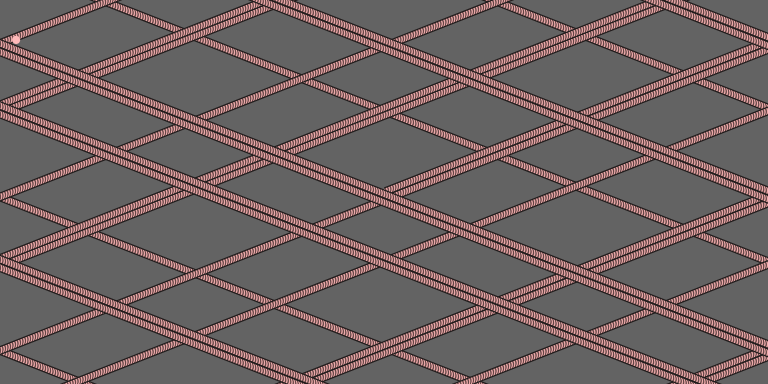
Write a WebGL 1 fragment shader that draws this pattern.

```glsl
precision highp float;
// Lattice of ribbed cords on grey: two slanted families cross in diamonds.
// Each family repeats two main cords; an extra cord doubles one of them,
// and changes partner at the centre. Doubled falling cords lie on top.

uniform vec2 u_resolution;

// Lengths are fractions of the canvas height.
const float PERIOD = 0.4;          // vertical repeat of each family
const float SLOPE = 0.392;         // rise of the cords per unit across
const float HALF_WIDTH = 0.0112;   // cord half width, outline included
const float OUTLINE = 0.0033;
const float RIB_PITCH = 0.007;
const float RIB_BOW = 38.0;        // curvature of the ribs
const float RIB_CONTRAST = 0.45;

// Vertical offsets of the cords within a period
const float RISE_A = 0.021;
const float RISE_B = 0.181;
const float RISE_EXTRA_A = 0.0;
const float RISE_EXTRA_B = 0.201;
const float FALL_A = 0.005;
const float FALL_B = 0.189;
const float FALL_EXTRA_A = 0.027;
const float FALL_EXTRA_B = 0.167;

const vec3 GROUND = vec3(0.39);
const vec3 CORD = vec3(0.66, 0.47, 0.47);
const vec3 EDGE = vec3(0.13, 0.11, 0.11);
const vec3 BEAD = vec3(1.0, 0.73, 0.73);
const vec2 BEAD_POS = vec2(-0.958, 0.396);
const float BEAD_RADIUS = 0.0105;

float pixel;

// Coverage of the region where the signed distance is negative
float fill(float dist) {
  return clamp(0.5 - dist / pixel, 0.0, 1.0);
}

// Number of the nearest cord with the given offset
float cordIndex(float v, float offset) {
  return floor((v - offset) / PERIOD + 0.5);
}

// Paints one repeated cord wherever visible is 1
void paintCord(inout vec3 color, float v, float offset, float along, float visible) {
  float scale = inversesqrt(1.0 + SLOPE * SLOPE);
  float across = (v - offset - PERIOD * cordIndex(v, offset)) * scale;
  float dist = abs(across) - HALF_WIDTH;

  // Bowed ribs, softened when they become finer than the pixels
  float phase = (along / scale + RIB_BOW * across * across) / RIB_PITCH;
  float detail = smoothstep(1.0, 3.0, RIB_PITCH / pixel);
  float rib = 1.0 + RIB_CONTRAST * detail * sin(6.28318 * phase);

  vec3 body = mix(EDGE, CORD * rib, fill(dist + OUTLINE));
  color = mix(color, body, fill(dist) * visible);
}

void main() {
  pixel = 1.0 / u_resolution.y;
  vec2 p = (gl_FragCoord.xy - 0.5 * u_resolution) * pixel;
  float rise = SLOPE * p.x - p.y;
  float fall = -SLOPE * p.x - p.y;
  vec3 color = GROUND;

  // Which falling main cords are doubled
  float doubledA = 1.0 - step(0.5, cordIndex(fall, FALL_A));
  float doubledB = step(-0.5, cordIndex(fall, FALL_B));

  // Lowest layer: single falling cords
  paintCord(color, fall, FALL_A, p.x, 1.0 - doubledA);
  paintCord(color, fall, FALL_B, p.x, 1.0 - doubledB);

  // Middle layer: rising cords; the central extra one starts at mid canvas
  float extraA = step(0.5, cordIndex(rise, RISE_EXTRA_A) + step(0.0, p.x));
  float extraB = 1.0 - step(-0.5, cordIndex(rise, RISE_EXTRA_B));
  paintCord(color, rise, RISE_EXTRA_A, p.x, extraA);
  paintCord(color, rise, RISE_EXTRA_B, p.x, extraB);
  paintCord(color, rise, RISE_A, p.x, 1.0);
  paintCord(color, rise, RISE_B, p.x, 1.0);

  // Top layer: doubled falling cords
  float pairA = 1.0 - step(0.5, cordIndex(fall, FALL_EXTRA_A));
  float pairB = step(-0.5, cordIndex(fall, FALL_EXTRA_B));
  paintCord(color, fall, FALL_EXTRA_A, p.x, pairA);
  paintCord(color, fall, FALL_EXTRA_B, p.x, pairB);
  paintCord(color, fall, FALL_A, p.x, doubledA);
  paintCord(color, fall, FALL_B, p.x, doubledB);

  // Single pale bead
  color = mix(color, BEAD, fill(length(p - BEAD_POS) - BEAD_RADIUS));

  gl_FragColor = vec4(color, 1.0);
}
```
